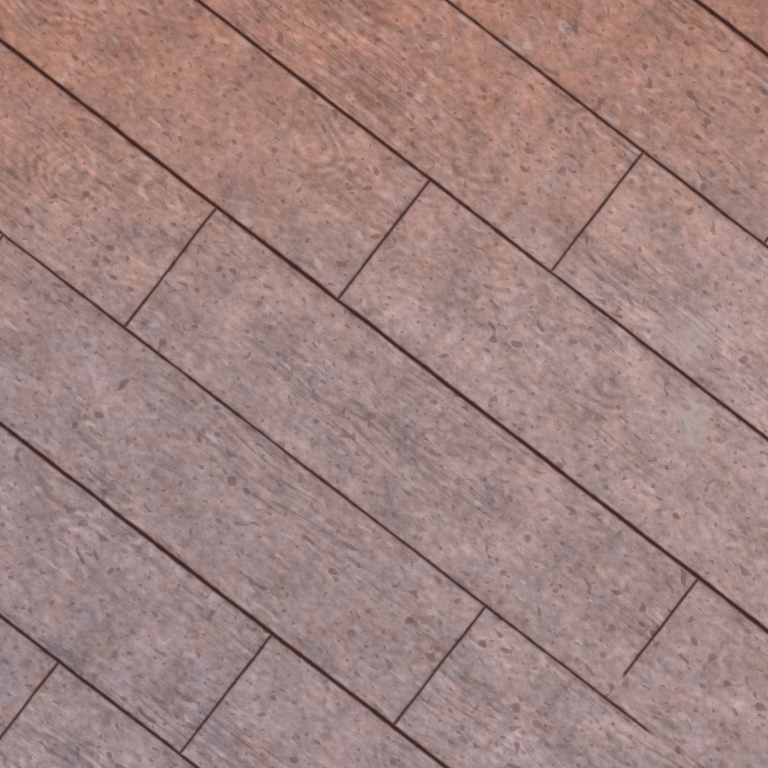
A WebGL 1 fragment shader for this texture:

```glsl
precision highp float;
// Diagonal stone-look floor planks in a quarter-offset running bond.
// Canvas space is rotated into plank space; distances to plank edges give the
// dark seams, and layered gradient noise gives mottling, grain, specks and curls.

uniform vec2 u_resolution;

#define PLANK_ANGLE 0.656    // downward tilt of the planks, radians
#define PLANK_WIDTH 0.198    // in canvas units
#define PLANK_RATIO 4.0      // length divided by width
#define ROW_START 0.0413     // shift across the rows, canvas units
#define JOINT_START 1.96     // shift along the rows, plank widths
#define SEAM_HALF 0.0022     // half width of the long seams
#define JOINT_HALF 0.0014    // half width of the end joints
#define MOTTLE 0.15
#define GRAIN 0.15
#define GRIT 0.19
#define SPECKS 0.48
#define FLECKS 0.50

const vec3 WARM_STONE = vec3(0.675, 0.500, 0.445);
const vec3 PINK_STONE = vec3(0.665, 0.562, 0.550);
const vec3 GREY_STONE = vec3(0.610, 0.530, 0.540);
const vec3 PALE_FLECK = vec3(0.780, 0.700, 0.690);
const vec3 DARK_SPECK = vec3(0.360, 0.270, 0.280);
const vec3 SEAM_BROWN = vec3(0.230, 0.120, 0.110);

vec2 hash2(vec2 p) {
  p = vec2(dot(p, vec2(127.1, 311.7)), dot(p, vec2(269.5, 183.3)));
  return fract(sin(p) * 43758.55);
}

// Gradient noise, roughly -0.7 to 0.7
float noise(vec2 p) {
  vec2 i = floor(p), f = fract(p);
  vec2 w = f * f * f * (f * (f * 6.0 - 15.0) + 10.0);
  vec2 e = vec2(0.0, 1.0);
  float a = dot(hash2(i) * 2.0 - 1.0, f);
  float b = dot(hash2(i + e.yx) * 2.0 - 1.0, f - e.yx);
  float c = dot(hash2(i + e.xy) * 2.0 - 1.0, f - e.xy);
  float d = dot(hash2(i + e.yy) * 2.0 - 1.0, f - e.yy);
  return mix(mix(a, b, w.x), mix(c, d, w.x), w.y);
}

float fbm(vec2 p) {
  float sum = 0.0, amp = 1.0;
  for (int i = 0; i < 4; i++) {
    sum += amp * noise(p);
    p = mat2(1.6, 1.2, -1.2, 1.6) * p + 5.3;
    amp *= 0.6;
  }
  return sum;
}

// Soft-edged line coverage from distance and half width
float line(float dist, float halfWidth) {
  float soft = 0.0013 + 0.7 / u_resolution.y;
  return 1.0 - smoothstep(halfWidth - soft, halfWidth + soft, dist);
}

// Stone surface; g is in canvas units, x along the plank
vec3 stone(vec3 base, vec2 g) {
  float mottle = fbm(g * vec2(13.0, 17.0));
  float grit = fbm(g * vec2(70.0, 105.0));
  vec2 bent = g + vec2(0.0, 0.012 * noise(g * 9.0));
  float streak = noise(bent * vec2(18.0, 150.0)) + 0.7 * noise(bent * vec2(45.0, 250.0));
  float streakMask = smoothstep(-0.15, 0.30, noise(g * vec2(2.5, 11.0) + 3.7));
  float vein = 1.0 - smoothstep(0.0, 0.13, abs(noise(bent * vec2(7.0, 75.0) + 61.0)));
  float curl = sin(50.0 * noise(g * vec2(9.0, 14.0) + 8.1));
  float curlMask = smoothstep(0.12, 0.40, noise(g * vec2(6.0, 9.0) + 21.0));

  vec3 col = base * (1.0 + MOTTLE * mottle + GRIT * grit
    + (GRAIN * streak - 0.10 * vein) * streakMask + 0.06 * curl * curlMask);
  col += vec3(0.032, 0.0, -0.025) * fbm(g * 23.0 + 40.0);

  // Dark pits in two sizes and pale chips drawn out along the grain
  float speck = smoothstep(0.22, 0.42, noise(g * vec2(58.0, 80.0) + 11.0) + 0.12 * grit);
  speck *= smoothstep(-0.30, 0.20, noise(g * 15.0 + 31.0));
  float pit = smoothstep(0.24, 0.44, noise(g * vec2(105.0, 130.0) + 71.0));
  float fleck = smoothstep(0.17, 0.45, noise(bent * vec2(42.0, 100.0) + 17.0) + 0.12 * grit);
  fleck *= smoothstep(-0.20, 0.25, noise(g * 11.0 + 51.0));
  col = mix(col, PALE_FLECK, FLECKS * fleck);
  return mix(col, DARK_SPECK, SPECKS * max(speck, 0.75 * pit));
}

void main() {
  vec2 p = gl_FragCoord.xy / u_resolution.y;

  // Plank space, measured in plank widths
  float c = cos(PLANK_ANGLE), s = sin(PLANK_ANGLE);
  vec2 q = vec2(p.x, 1.0 - p.y);
  vec2 board = vec2(c * q.x + s * q.y, c * q.y - s * q.x - ROW_START) / PLANK_WIDTH;
  board += 0.007 * vec2(noise(p * 17.0), noise(p * 15.0 + 9.0));
  float row = floor(board.y);
  float along = (board.x - JOINT_START + row) / PLANK_RATIO;
  vec2 id = vec2(floor(along), row);

  // Warm light from above, cool grey toward the lower left
  vec3 base = mix(GREY_STONE, PINK_STONE, smoothstep(0.0, 1.0, 0.6 * p.x + 0.8 * p.y));
  base = mix(base, WARM_STONE, smoothstep(0.50, 1.02, p.y + 0.06 * (0.5 - p.x)));
  base *= 0.98 + 0.04 * hash2(id + 4.0).x;
  vec3 col = stone(base, board * PLANK_WIDTH + 9.0 * hash2(id));

  // Scuffed pale patches
  vec2 scuffAt = p - vec2(0.902, p.y > 0.50 ? 0.56 : 0.45);
  float scuff = length(scuffAt * vec2(1.6, 1.0)) + 0.025 * fbm(p * 34.0);
  col = mix(col, vec3(0.70, 0.65, 0.65), 0.45 * (1.0 - smoothstep(0.015, 0.055, scuff)));

  // Seams vary in weight from row to row and wear away at lower right
  float seamIndex = floor(board.y + 0.5);
  float rough = 0.35 * noise(p * 13.0) + 0.45 * noise(p * 70.0);
  float weight = 0.87 - 0.25 * cos((seamIndex - 1.0) * 2.4) + rough;
  float seamDist = abs(board.y - seamIndex) * PLANK_WIDTH;
  float jointDist = abs(along - floor(along + 0.5)) * PLANK_RATIO * PLANK_WIDTH;
  float wear = smoothstep(0.10, 0.13, distance(p, vec2(0.95, 0.0)));
  float jointWear = wear * smoothstep(0.025, 0.035, distance(p, vec2(0.795, 0.095)));
  float seam = wear * line(seamDist, SEAM_HALF * weight);
  float joint = jointWear * line(jointDist, JOINT_HALF * (1.0 + rough));
  float shade = max(wear * exp(-seamDist * 300.0), jointWear * exp(-jointDist * 340.0));

  // Chipped pale edges beside the long seams, then the gaps themselves
  float chip = exp(-pow((seamDist - 0.006) * 350.0, 2.0)) * smoothstep(0.05, 0.35, noise(p * 42.0));
  col = mix(col, PALE_FLECK, 0.45 * wear * chip);
  col *= 1.0 - 0.20 * shade;
  col = mix(col, SEAM_BROWN, max(0.92 * seam, 0.82 * joint));

  gl_FragColor = vec4(col, 1.0);
}
```
